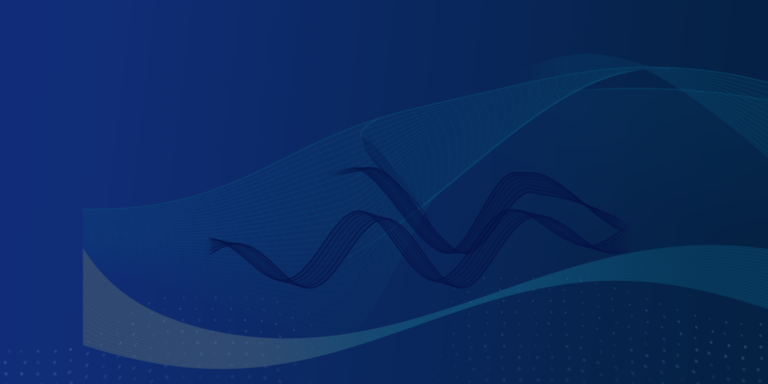
Write a Shadertoy shader that draws this background.

```glsl
// Deep blue backdrop with a fine teal mesh, a grey-to-teal ribbon, dark wavy
// strands and perspective dots. Every shape is a height curve over x on a 2 by 1
// canvas; fills lie between two curves and strokes follow their zero level.

float hash(vec2 p) {
    vec3 q = fract(vec3(p.xyx) * 0.1031);
    q += dot(q, q.yzx + 33.33);
    return fract((q.x + q.y) * q.z);
}

float ramp(float a, float b, float x) { return smoothstep(a, b, x); }

// Soft step from 0 to 1 as d grows past zero.
float above(float d) {
    float px = 1.0 / iResolution.y;
    return smoothstep(-px, px, d);
}

// Stroke at d = 0; the gradient of field converts d to canvas distance.
float stroke(float d, float field, float width) {
    float px = 1.0 / iResolution.y;
    float slope = length(vec2(dFdx(field), dFdy(field))) / px;
    return 1.0 - smoothstep(max(width - px, 0.0), width + px, abs(d) / max(slope, 0.001));
}

float lineSet(float q) { return stroke(fract(q - 0.5) - 0.5, q, 0.0008); }

float sheetTop(float x) {
    float bulge = (x - 0.9) * 3.3;
    return 0.64 - 0.185 * cos(2.2 * (x - 0.27)) + 0.055 * exp(-bulge * bulge);
}

float foldEdge(float x) { return 0.27 + 0.55 * ramp(0.7, 1.7, x); }

// Long low strands; t spreads the family.
float lowStrand(float x, float t) {
    float centre = mix(0.325, 0.36, ramp(0.55, 0.93, x)) + 0.05 * ramp(1.2, 1.5, x);
    float swing = mix(0.055, 0.09, ramp(0.55, 0.93, x)) - 0.04 * ramp(1.2, 1.5, x);
    return centre - 0.02 * t - swing * cos(15.8 * (x - 0.735 - 0.07 * t));
}

// Taller strands that dip together and open to the right.
float highStrand(float x, float t) {
    float s = x - 0.05 * t;
    return 0.565 - 0.02 * ramp(0.0, 0.12, 0.94 - s) - 0.225 * ramp(0.91, 1.17, s)
        + 0.21 * ramp(1.16, 1.34, s) - 0.16 * ramp(1.38, 1.66, s)
        - 0.06 * t * ramp(1.2, 1.45, x) * (1.0 - ramp(1.45, 1.65, x));
}

float between(float y, float a, float b) {
    return above(y - min(a, b)) * above(max(a, b) - y);
}

void mainImage(out vec4 fragColor, in vec2 fragCoord) {
    vec2 p = fragCoord / iResolution.xy * vec2(2.0, 1.0);
    float x = p.x, y = p.y;

    // Background gradient
    float g = clamp(x * 0.5 + 0.06 * (0.5 - y), 0.0, 1.0);
    vec3 col = mix(vec3(0.065, 0.178, 0.475), vec3(0.04, 0.157, 0.38), ramp(0.0, 0.55, g));
    col = mix(col, vec3(0.018, 0.13, 0.265), ramp(0.4, 1.05, g));

    // Mesh sheet
    vec3 teal = vec3(0.03, 0.33, 0.48);
    float top = sheetTop(x), fold = foldEdge(x);
    float low = mix(0.3 - 0.2 * ramp(0.2, 1.0, x), fold, ramp(0.85, 1.15, x));
    float leftCut = above(x - 0.216);
    float t = (top - y) / max(top - low, 0.012);
    float sheet = leftCut * above(top - y) * above(y - low) * (1.0 - ramp(1.62, 1.72, x));
    float fade = 1.0 - 0.75 * ramp(0.3, 1.0, t) * (1.0 - ramp(0.9, 1.2, x));
    col = mix(col, teal, sheet * fade * 0.13);
    float mesh = lineSet(t * 32.0) + 0.5 * lineSet(x * 34.0 + y * 26.0 + 4.0 * t * t);
    col = mix(col, teal, sheet * fade * mesh * 0.17);
    float rim = stroke(y - top, y - top, 0.0015) * leftCut;
    col = mix(col, teal, rim * 0.3);
    float seam = stroke(y - fold, y - fold, 0.002) * ramp(0.85, 1.15, x) * (1.0 - ramp(1.6, 1.7, x));
    col = mix(col, teal, seam * 0.5);

    // Overlapping wings on the right
    float hump = (x - 1.53) * 5.0;
    float crest = 0.79 + 0.07 * exp(-hump * hump);
    col = mix(col, teal, between(y, crest, top) * ramp(1.3, 1.5, x) * (1.0 - ramp(1.65, 1.8, x)) * 0.2);
    float fall = 0.83 - 0.24 * pow(max(x - 1.65, 0.0) / 0.35, 1.25);
    float wing = above(top - y) * above(y - fall) * ramp(1.62, 1.72, x);
    col = mix(col, teal, wing * (0.17 + 0.15 * lineSet((top - y) / max(top - fall, 0.01) * 14.0)));
    float brow = 0.77 - 0.25 * (x - 1.65) * (x - 1.65);
    float under = above(min(brow, fold) - y) * ramp(1.08, 1.6, x);
    col = mix(col, teal, under * ramp(0.3, 0.8, y) * 0.14);
    col = mix(col, teal, stroke(y - brow, y - brow, 0.0015) * ramp(1.4, 1.65, x) * 0.3);

    // Curled fold
    float curl = x - 0.94 - 0.18 * (1.0 - ramp(0.4, 0.65, y)) - 0.1 * ramp(0.65, 0.74, y);
    float curlSpan = ramp(0.39, 0.43, y) * above(top - y);
    vec3 navy = vec3(0.015, 0.065, 0.27);
    col = mix(col, mix(navy, teal, ramp(0.55, 0.68, y)), stroke(curl, curl, 0.0015) * curlSpan * 0.5);
    float inner = above(curl) * above(highStrand(x, 0.0) + 0.09 - y) * curlSpan;
    col = mix(col, navy, inner * (1.0 - ramp(1.0, 1.15, x)) * 0.25);

    // Ribbon with faint inner lines
    float upper = 0.24 - 0.122 * cos(2.83 * (x - 0.74)) + 0.125 * exp(-10.0 * max(x - 0.216, 0.0));
    float lower = 0.154 - 0.115 * cos(3.05 * (x - 0.575));
    float ribbon = leftCut * between(y, lower, upper);
    vec3 tint = mix(vec3(0.19, 0.29, 0.44), vec3(0.045, 0.28, 0.44), ramp(0.55, 1.15, x));
    tint = mix(tint, vec3(0.02, 0.215, 0.355), ramp(1.2, 1.9, x));
    tint += 0.015 * lineSet((y - lower) / max(upper - lower, 0.01) * 18.0);
    col = mix(col, tint, ribbon * 0.93);

    // Dark translucent strands
    float lowSpan = ramp(0.535, 0.56, x) * (1.0 - ramp(1.6, 1.65, x));
    float highSpan = ramp(0.84, 0.98, x) * (1.0 - ramp(1.58, 1.65, x));
    col = mix(col, navy, between(y, lowStrand(x, 0.0), lowStrand(x, 1.0)) * lowSpan * 0.25);
    col = mix(col, navy, between(y, highStrand(x, 0.0), highStrand(x, 1.0)) * highSpan * 0.35);
    for (int i = 0; i < 7; i++) {
        float s = float(i) / 6.0;
        float a = y - lowStrand(x, s), b = y - highStrand(x, s);
        float edge = 0.25 + 0.4 * abs(2.0 * s - 1.0);
        col = mix(col, navy, stroke(a, a, 0.0016) * lowSpan * edge);
        col = mix(col, navy, stroke(b, b, 0.0018) * highSpan * edge);
    }

    // Dots on a rolling surface, larger toward the bottom
    float roll = 0.1 + 0.14 * ramp(0.15, 0.45, x) - 0.1 * ramp(0.65, 1.0, x)
        + 0.15 * ramp(1.0, 1.25, x) - 0.12 * ramp(1.45, 1.95, x);
    vec2 grid = vec2(x * 24.0 + 0.6 * y, (roll - y) * 34.0);
    vec2 cell = floor(grid);
    vec2 offset = (fract(grid) - 0.5) / vec2(24.0, 34.0);
    offset.x += (hash(cell) - 0.5) * 0.012;
    float size = mix(0.0045, 0.0018, ramp(0.0, 0.25, y));
    float dots = above(size - length(offset)) * step(0.0, cell.y);
    float zone = 1.0 - ramp(0.65, 0.9, x) + ramp(1.1, 1.25, x);
    float glow = (0.12 + 0.25 * hash(cell + 17.0)) * (1.0 - 0.5 * ramp(1.0, 7.0, cell.y));
    col = mix(col, vec3(0.32, 0.5, 0.68), dots * zone * glow);

    fragColor = vec4(col, 1.0);
}
```
